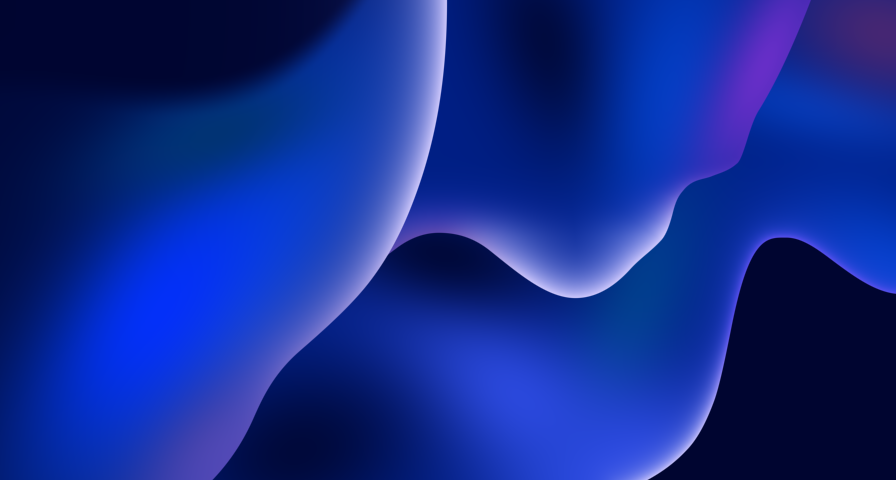
This background is drawn by a WebGL 1 fragment shader. Its source:

```glsl
precision highp float;
// Overlapping silky waves in deep blue with pale, glowing rims.
// Each wave is bounded by a cubic Hermite edge, shaded by soft elliptical
// pools of colour and lit along its edge by an exponential glow.

uniform vec2 u_resolution;

const float ASPECT = 1.864;
const vec3 NAVY = vec3(0.0, 0.035, 0.23);
const vec3 INK = vec3(0.0, 0.02, 0.19);
const vec3 MIDBLUE = vec3(0.0, 0.12, 0.52);
const vec3 ROYAL = vec3(0.01, 0.25, 0.80);
const vec3 ELECTRIC = vec3(0.0, 0.18, 0.98);
const vec3 TEAL = vec3(0.0, 0.25, 0.56);
const vec3 IRIS = vec3(0.17, 0.29, 0.88);
const vec3 VIOLET = vec3(0.40, 0.18, 0.78);
const vec3 PLUM = vec3(0.27, 0.15, 0.45);
const vec3 MAUVE = vec3(0.38, 0.29, 0.68);
const vec3 LAVENDER = vec3(0.84, 0.81, 1.0);

const int LEFT = 0;
const int MIDDLE = 1;
const int HILL = 2;

// A knot holds position, height and slope; spans past the last knot run straight.
void bend(inout vec3 knot, inout float v, float t, vec3 next) {
  float w = next.x - knot.x;
  float s = (t - knot.x) / w;
  if (s > 1.0) {
    v = next.y + next.z * (t - next.x);
  } else if (s > 0.0) {
    float r = 1.0 - s;
    v = r * r * ((1.0 + 2.0 * s) * knot.y + s * w * knot.z)
      + s * s * ((1.0 + 2.0 * r) * next.y - r * w * next.z);
  }
  knot = next;
}

// LEFT gives x from y; the other two edges give y from x.
float edge(int id, float t) {
  vec3 k = vec3(0.0, 0.442, 0.95);
  if (id == MIDDLE) k = vec3(0.825, 0.483, 0.75);
  if (id == HILL) k = vec3(1.347, 0.0, 0.55);
  float v = k.y + k.z * (t - k.x);
  if (id == LEFT) {
    bend(k, v, t, vec3(0.13, 0.528, 0.44));
    bend(k, v, t, vec3(0.27, 0.625, 1.15));
    bend(k, v, t, vec3(0.417, 0.772, 0.75));
    bend(k, v, t, vec3(0.60, 0.867, 0.36));
    bend(k, v, t, vec3(1.0, 0.930, 0.0));
  } else if (id == MIDDLE) {
    bend(k, v, t, vec3(0.913, 0.515, 0.0));
    bend(k, v, t, vec3(1.019, 0.478, -0.8));
    bend(k, v, t, vec3(1.197, 0.379, 0.0));
    bend(k, v, t, vec3(1.311, 0.439, 1.1));
    bend(k, v, t, vec3(1.376, 0.50, 1.1));
    bend(k, v, t, vec3(1.400, 0.558, 4.0));
    bend(k, v, t, vec3(1.422, 0.604, 1.2));
    bend(k, v, t, vec3(1.481, 0.633, 0.4));
    bend(k, v, t, vec3(1.534, 0.660, 0.9));
    bend(k, v, t, vec3(1.556, 0.714, 3.2));
    bend(k, v, t, vec3(1.578, 0.769, 1.6));
    bend(k, v, t, vec3(1.687, 1.0, 2.6));
  } else {
    bend(k, v, t, vec3(1.432, 0.066, 1.1));
    bend(k, v, t, vec3(1.485, 0.163, 2.7));
    bend(k, v, t, vec3(1.522, 0.320, 5.0));
    bend(k, v, t, vec3(1.553, 0.437, 2.6));
    bend(k, v, t, vec3(1.636, 0.505, 0.0));
    bend(k, v, t, vec3(1.723, 0.464, -0.75));
    bend(k, v, t, vec3(1.864, 0.388, -0.1));
  }
  return v;
}

// Smooth coverage of the side above the edge; q is (parameter, value).
float above(int id, vec2 q) {
  float e = 0.001;
  float slope = (edge(id, q.x + e) - edge(id, q.x - e)) / (2.0 * e);
  float d = (q.y - edge(id, q.x)) / sqrt(1.0 + slope * slope);
  return smoothstep(-0.8, 0.8, d * u_resolution.y);
}

// Distance to the edge, walked as short segments from t0 to t1.
float rimDistance(int id, vec2 q, float t0, float t1) {
  float best = 9.0;
  vec2 a = vec2(t0, edge(id, t0));
  for (int i = 1; i <= 56; i++) {
    float t = mix(t0, t1, float(i) / 56.0);
    vec2 b = vec2(t, edge(id, t)), ab = b - a, aq = q - a;
    best = min(best, length(aq - ab * clamp(dot(aq, ab) / dot(ab, ab), 0.0, 1.0)));
    a = b;
  }
  return best;
}

// Blend in a soft ellipse whose long axis is turned by angle.
void pool(inout vec3 col, vec2 p, vec2 centre, vec2 radius, float angle, vec3 tint) {
  float c = cos(angle), s = sin(angle);
  vec2 d = p - centre;
  d = vec2(c * d.x + s * d.y, c * d.y - s * d.x) / radius;
  col = mix(col, tint, exp(-dot(d, d)));
}

vec3 backWave(vec2 p) {
  vec3 col = MIDBLUE;
  pool(col, p, vec2(1.70, 0.78), vec2(0.28, 0.08), -0.2, ROYAL * 0.9);
  pool(col, p, vec2(1.86, 0.42), vec2(0.24, 0.15), -0.6, ROYAL);
  pool(col, p, vec2(1.84, 0.93), vec2(0.20, 0.13), -0.3, PLUM);
  pool(col, p, vec2(1.32, 0.36), vec2(0.28, 0.11), 1.2, TEAL);
  pool(col, p, vec2(1.06, 0.18), vec2(0.30, 0.16), -0.6, IRIS);
  pool(col, p, vec2(1.28, 0.02), vec2(0.25, 0.15), 0.5, IRIS);
  pool(col, p, vec2(0.92, 0.47), vec2(0.24, 0.11), -0.2, NAVY);
  pool(col, p, vec2(0.62, 0.06), vec2(0.25, 0.17), 0.3, NAVY);
  float low = 1.0 - smoothstep(0.06, 0.36, p.y);
  float d = rimDistance(HILL, p, 1.30, 1.90);
  col = mix(col, IRIS, 0.65 * exp(-d / 0.045));
  return mix(col, mix(vec3(0.38, 0.32, 0.95), LAVENDER, low), 0.9 * exp(-d / mix(0.010, 0.022, low)));
}

vec3 middleWave(vec2 p) {
  vec3 col = MIDBLUE;
  pool(col, p, vec2(1.15, 0.90), vec2(0.26, 0.13), -1.2, NAVY);
  pool(col, p, vec2(1.40, 0.80), vec2(0.36, 0.15), 1.4, ROYAL * 0.95);
  pool(col, p, vec2(1.59, 0.86), vec2(0.28, 0.09), 1.15, VIOLET);
  float bowl = 1.0 - smoothstep(0.50, 0.68, p.y);
  float d = rimDistance(MIDDLE, p, 0.80, 1.72);
  col = mix(col, IRIS, 0.55 * bowl * exp(-d / 0.12));
  vec3 rim = mix(MAUVE, LAVENDER, smoothstep(0.90, 1.12, p.x));
  rim = mix(VIOLET, rim, bowl);
  return mix(col, rim, mix(0.35, 0.95, bowl) * exp(-d / mix(0.014, 0.048, bowl)));
}

vec3 leftWave(vec2 p) {
  vec3 col = NAVY;
  pool(col, p, vec2(0.50, 0.46), vec2(0.75, 0.27), 0.97, ROYAL);
  pool(col, p, vec2(0.34, 0.35), vec2(0.30, 0.15), 0.9, ELECTRIC);
  pool(col, p, vec2(0.45, 0.72), vec2(0.25, 0.10), 0.3, TEAL * 0.8);
  pool(col, p, vec2(0.46, 0.05), vec2(0.20, 0.12), 0.8, MAUVE * 0.9);
  // Dark lobe hanging from the upper left corner.
  float u = p.x - 0.36;
  float sag = 0.80 + 0.8 * u * u + 1.6 * u * u * u;
  col = mix(col, INK, smoothstep(-0.05, 0.04, p.y - sag));
  float d = rimDistance(LEFT, p.yx, -0.1, 1.1);
  float high = smoothstep(0.0, 0.60, p.y);
  col = mix(col, IRIS, 0.5 * exp(-d / 0.12));
  return mix(col, mix(MAUVE, LAVENDER, high), mix(0.55, 0.95, high) * exp(-d / 0.052));
}

void main() {
  vec2 p = gl_FragCoord.xy / u_resolution * vec2(ASPECT, 1.0);
  vec3 col = mix(INK, backWave(p), above(HILL, p));
  col = mix(col, middleWave(p), above(MIDDLE, p));
  col = mix(leftWave(p), col, above(LEFT, p.yx));
  gl_FragColor = vec4(col, 1.0);
}
```
